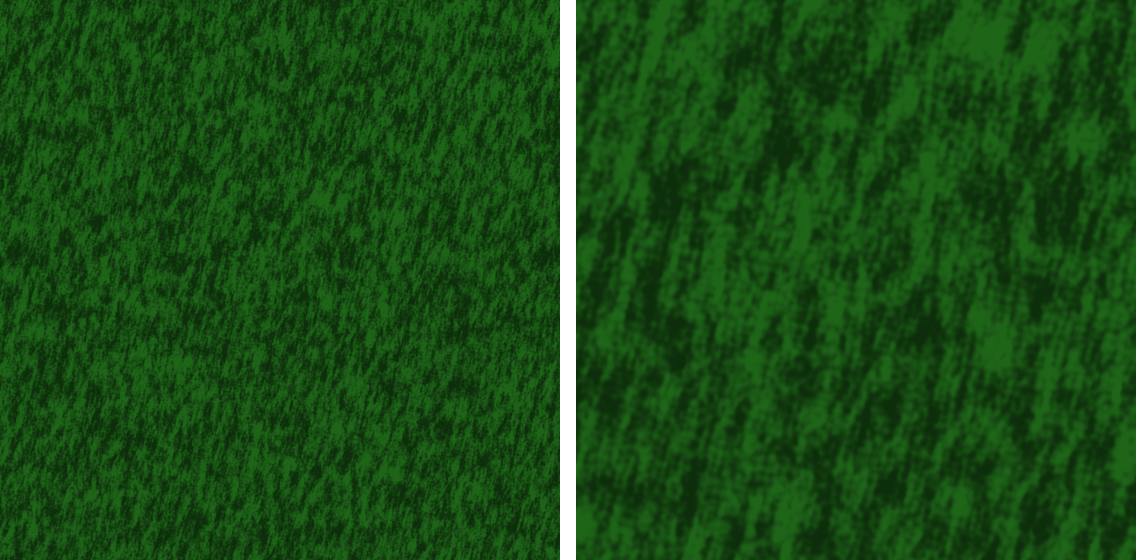
Left, the full canvas; right, a detail of the centre.
Write a Shadertoy shader that draws this texture.

```glsl
// Dense mown grass: short, slightly leaning blades in dark and mid green.
// Stretched gradient noise in three octaves forms the blades; broad patches
// and fine grain are added, then the sum is mapped onto a green ramp.

const vec3 DARK_GREEN = vec3(0.052, 0.180, 0.043);
const vec3 LIGHT_GREEN = vec3(0.118, 0.398, 0.096);

const float LEAN = 0.24;                      // blade tilt to the right, radians
const vec2 BLADE_FREQ = vec2(62.0, 23.0);     // cells across and along the blades
const int BLADE_OCTAVES = 3;
const float BLADE_GAIN = 0.80;
const vec2 PATCH_FREQ = vec2(13.0, 8.0);
const float PATCH_WEIGHT = 0.38;
const float GRAIN_FREQ = 215.0;
const float GRAIN_WEIGHT = 0.55;
const float TONE_RANGE = 0.72;                // smaller gives more contrast
const float TONE_BIAS = 0.02;

// Integer hash of a lattice cell, giving an angle in radians
float hashAngle(vec2 cell) {
    uvec2 q = uvec2(ivec2(cell)) * uvec2(1597u, 3812u + 17u);
    uint h = q.x ^ (q.y * 40503u);
    h = (h ^ (h >> 15)) * 73244475u;
    h = (h ^ (h >> 13)) * 73244475u;
    h ^= h >> 16;
    return float(h & 65535u) * 6.28319 / 65536.0;
}

float cornerSlope(vec2 cell, vec2 offset) {
    float angle = hashAngle(cell);
    return dot(vec2(cos(angle), sin(angle)), offset);
}

// Gradient noise, centred on zero
float gradientNoise(vec2 p) {
    vec2 cell = floor(p);
    vec2 f = p - cell;
    vec2 fade = f * f * f * (f * (f * 6.0 - 15.0) + 10.0);
    vec2 e = vec2(1.0, 0.0);
    float low = mix(cornerSlope(cell, f),
                    cornerSlope(cell + e.xy, f - e.xy), fade.x);
    float high = mix(cornerSlope(cell + e.yx, f - e.yx),
                     cornerSlope(cell + e.xx, f - e.xx), fade.x);
    return mix(low, high, fade.y);
}

// Octaves of stretched noise, each finer than the last
float blades(vec2 p) {
    float sum = 0.0;
    float weight = 1.0;
    vec2 q = p * BLADE_FREQ;
    for (int i = 0; i < BLADE_OCTAVES; i++) {
        sum += weight * gradientNoise(q);
        q = q * 1.93 + vec2(37.3, 91.7);
        weight *= BLADE_GAIN;
    }
    return sum;
}

void mainImage(out vec4 fragColor, in vec2 fragCoord) {
    vec2 uv = fragCoord / iResolution.y;

    // Turn the axes so that y runs along the blades
    float c = cos(LEAN);
    float s = sin(LEAN);
    vec2 along = vec2(c * uv.x - s * uv.y, s * uv.x + c * uv.y) + 5.0;

    float tone = blades(along);
    tone += PATCH_WEIGHT * gradientNoise(along * PATCH_FREQ + 19.4);
    tone += GRAIN_WEIGHT * gradientNoise(along * GRAIN_FREQ + 53.1);

    float light = smoothstep(-TONE_RANGE, TONE_RANGE, tone + TONE_BIAS);
    fragColor = vec4(mix(DARK_GREEN, LIGHT_GREEN, light), 1.0);
}
```
